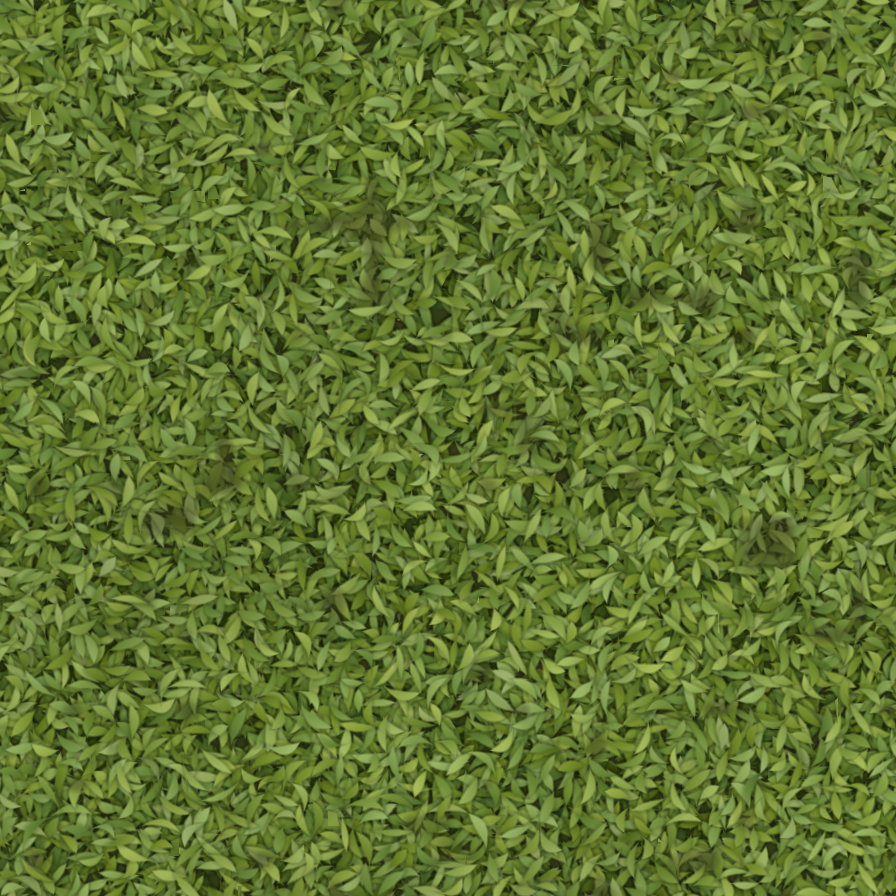
A Shadertoy shader for this texture:

```glsl
const int LAYERS = 14;
const float CELLS = 30.0;          // blades per canvas height in each layer
const float EDGE_SOFTNESS = 0.0019;
const float SHADOW_REACH = 0.006;

const vec3 DEEP_GREEN = vec3(0.165, 0.245, 0.050);
const vec3 LEAF_GREEN = vec3(0.405, 0.510, 0.172);
const vec3 SUNLIT_GREEN = vec3(0.610, 0.700, 0.365);
const vec3 PALE_LEAF = vec3(0.600, 0.665, 0.430);
const vec3 SOIL = vec3(0.225, 0.230, 0.110);

vec4 hash4(vec2 p) {
    vec4 q = fract(p.xyxy * vec4(0.1031, 0.1030, 0.0973, 0.1099));
    q += dot(q, q.wzxy + 33.33);
    return fract((q.xxyz + q.yzzw) * q.zywx);
}

float valueNoise(vec2 p) {
    vec2 cell = floor(p);
    vec2 f = fract(p);
    f = f * f * (3.0 - 2.0 * f);
    float low = mix(hash4(cell).x, hash4(cell + vec2(1.0, 0.0)).x, f.x);
    float high = mix(hash4(cell + vec2(0.0, 1.0)).x, hash4(cell + 1.0).x, f.x);
    return mix(low, high, f.y);
}

vec3 grassRamp(float tone) {
    vec3 lower = mix(DEEP_GREEN, LEAF_GREEN, clamp(tone * 2.0, 0.0, 1.0));
    return mix(lower, SUNLIT_GREEN, clamp(tone * 2.0 - 1.0, 0.0, 1.0));
}

// x: distance to the edge, y: place along the blade (-1 root, 1 tip),
// z: signed place across the blade
vec3 bladeShape(vec2 p, float angle, float halfLength, float halfWidth, float bend) {
    float c = cos(angle);
    float s = sin(angle);
    p = vec2(c * p.x + s * p.y, c * p.y - s * p.x);
    float along = p.y / halfLength;
    float across = p.x - bend * (along * along - 0.4);
    float taper = 1.0 - along * along * (0.85 + 0.15 * along);
    return vec3(abs(across) - halfWidth * taper, along, across / halfWidth);
}

// Paints one blade and its soft shadow over the colour below it
vec3 paintBlade(vec3 below, vec2 p, vec4 look, vec4 form, float depth, float softness) {
    float halfLength = mix(0.011, 0.019, form.x);
    float halfWidth = mix(0.0036, 0.0060, form.y);
    float bend = (form.z - 0.5) * 0.012;
    vec3 blade = bladeShape(p, look.z * 6.2832, halfLength, halfWidth, bend);

    float along = clamp(blade.y, -1.0, 1.0);
    float across = clamp(blade.z, -1.0, 1.0);
    float tone = mix(0.24, 0.75, depth) + (look.w - 0.5) * 0.50;
    tone += 0.13 * along + 0.05 * across;

    vec3 colour = grassRamp(tone);
    colour += (form.w - 0.5) * vec3(0.05, 0.015, -0.07);
    colour = mix(colour, PALE_LEAF, 0.5 * step(0.95, fract(form.w * 7.0 + look.w)));

    float shadow = smoothstep(SHADOW_REACH, 0.0, blade.x);
    float cover = smoothstep(softness, -softness, blade.x);
    return mix(below * (1.0 - 0.16 * shadow), colour, cover);
}

vec3 grassLayer(vec3 below, vec2 uv, float index, float softness) {
    float depth = index / float(LAYERS - 1);
    vec2 p = uv * CELLS + hash4(vec2(index, 7.0)).xy * 20.0;
    vec2 home = floor(p);
    for (int y = -1; y <= 1; y++) {
        for (int x = -1; x <= 1; x++) {
            vec2 cell = home + vec2(x, y);
            vec2 seed = cell + vec2(61.0, 37.0) * (index + 1.0);
            vec4 look = hash4(seed);
            vec4 form = hash4(seed + vec2(211.7, 93.3));
            vec2 offset = (p - cell - look.xy) / CELLS;
            below = paintBlade(below, offset, look, form, depth, softness);
        }
    }
    return below;
}

void mainImage(out vec4 fragColor, in vec2 fragCoord) {
    vec2 uv = fragCoord / iResolution.y;
    float softness = max(EDGE_SOFTNESS, 0.7 / iResolution.y);

    // Shaded soil, then blades from the deepest layer to the topmost
    vec3 colour = mix(DEEP_GREEN, SOIL, valueNoise(uv * 40.0));
    for (int i = 0; i < LAYERS; i++) {
        colour = grassLayer(colour, uv, float(i), softness);
    }

    // Broad light variation and a few thin, earthy spots
    float light = valueNoise(uv * 6.0) + 0.5 * valueNoise(uv * 15.0 + 9.0);
    colour *= 0.94 + 0.08 * light;
    float thin = smoothstep(0.80, 0.98, valueNoise(uv * 24.0 + 50.0));
    colour = mix(colour, SOIL, 0.45 * thin);

    fragColor = vec4(clamp(colour, 0.0, 1.0), 1.0);
}
```
